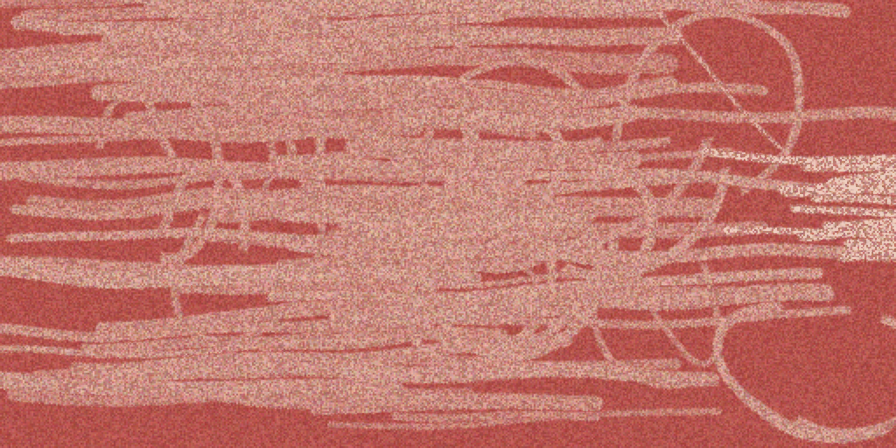
Give the GLSL for this pattern, as a Shadertoy shader.

```glsl
// Layered chalk scribble on a red ground: long, nearly level strokes and loose
// elliptical loops are merged by distance, then coloured through a fine speckle.
// Coordinates: y runs from 0 to 1, x from 0 to the aspect ratio.

#define STROKES 76
#define LOOPS 24
#define CHALK_STROKES 12
#define EDGE 0.004
#define GRAIN_SCALE 256.0
#define CHROMA 0.13
#define GROUND_GRAIN 0.13
#define GROUND vec3(0.705, 0.322, 0.300)
#define DARK_PINK vec3(0.700, 0.430, 0.390)
#define LIGHT_PINK vec3(0.905, 0.730, 0.670)
#define CHALK vec3(0.950, 0.840, 0.780)

vec4 hash4(vec2 p) {
    vec4 q = fract(p.xyxy * vec4(0.1031, 0.1030, 0.0973, 0.1099));
    q += dot(q, q.wzxy + 33.33);
    return fract((q.xxyz + q.yzzw) * q.zywx);
}

// Four independent channels of value noise
vec4 noise4(vec2 p) {
    vec2 cell = floor(p), f = fract(p);
    f = f * f * (3.0 - 2.0 * f);
    vec4 low = mix(hash4(cell), hash4(cell + vec2(1, 0)), f.x);
    vec4 high = mix(hash4(cell + vec2(0, 1)), hash4(cell + vec2(1, 1)), f.x);
    return mix(low, high, f.y);
}

float cover(float dist, float halfWidth) {
    return 1.0 - smoothstep(-EDGE, EDGE, dist - halfWidth);
}

// Distance to a level stroke with slight tilt, bend and waver
float strokeDistance(vec2 p, vec2 centre, float halfLength, vec4 shape) {
    vec2 q = p - centre;
    q.y -= (shape.x - 0.5) * 0.11 * q.x + (shape.y - 0.5) * 0.12 * q.x * q.x;
    q.y -= 0.007 * sin(q.x * mix(5.0, 13.0, shape.z) + 6.28 * shape.w);
    return length(vec2(max(abs(q.x) - halfLength, 0.0), q.y));
}

// Distance to part of a turned ellipse
float loopDistance(vec2 p, vec2 centre, vec2 radii, float turn, float facing, float cut) {
    float c = cos(turn), s = sin(turn);
    vec2 q = mat2(c, -s, s, c) * (p - centre);
    vec2 unit = q / radii;
    float k = length(unit) + 0.0001;
    float ring = abs(k * (k - 1.0) / (length(unit / radii) + 0.0001));
    float ahead = dot(unit / k, vec2(cos(facing), sin(facing)));
    return max(ring, (cut - ahead) * min(radii.x, radii.y));
}

// Body of the scribble: strokes gather toward the top and the middle
float scribble(vec2 p) {
    float paint = 0.0;
    for (int i = 0; i < STROKES; i++) {
        vec4 a = hash4(vec2(float(i), 7.0));
        vec4 b = hash4(vec2(float(i), 31.0));
        float t = (float(i) + a.x) / float(STROKES);
        float height = mix(0.055, 1.02, 1.0 - pow(1.0 - t, 1.35));
        vec2 centre = vec2(0.82 + (a.y - 0.5) * 1.15, height);
        float dist = strokeDistance(p, centre, mix(0.22, 0.72, a.z), b);
        float opacity = mix(0.6, 1.0, sqrt(b.w));
        paint = max(paint, opacity * cover(dist, mix(0.007, 0.021, a.w)));
    }
    for (int i = 0; i < LOOPS; i++) {
        vec4 a = hash4(vec2(float(i), 53.0));
        vec4 b = hash4(vec2(float(i), 89.0));
        vec2 centre = vec2(mix(0.35, 2.0, a.x), mix(0.13, 0.8, a.y));
        centre.y = mix(centre.y, 0.17, smoothstep(1.55, 1.8, centre.x));
        vec2 radii = mix(vec2(0.07, 0.09), vec2(0.25, 0.27), a.zw);
        radii.y *= mix(1.0, 0.5, smoothstep(1.5, 1.8, centre.x));
        float dist = loopDistance(p, centre, radii, (b.x - 0.5) * 1.2,
                                  6.28 * b.y, mix(-0.8, 0.4, b.z));
        paint = max(paint, mix(0.8, 1.0, b.w) * cover(dist, mix(0.007, 0.013, b.w)));
    }
    return paint;
}

// Paler passage at the right, with one slanting scratch
float chalkMarks(vec2 p) {
    float chalk = 0.0;
    for (int i = 0; i < CHALK_STROKES; i++) {
        vec4 a = hash4(vec2(float(i), 113.0));
        float t = (float(i) + a.x) / float(CHALK_STROKES);
        vec2 centre = vec2(mix(1.85, 2.05, a.y), mix(0.42, 0.65, t));
        float dist = strokeDistance(p, centre, mix(0.12, 0.28, a.z), a.wzyx);
        chalk = max(chalk, cover(dist, mix(0.008, 0.016, a.w)));
    }
    vec2 start = vec2(1.46, 0.96), span = vec2(0.28, -0.29);
    float along = clamp(dot(p - start, span) / dot(span, span), 0.0, 1.0);
    return max(chalk, 0.8 * cover(length(p - start - span * along), 0.005));
}

void mainImage(out vec4 fragColor, in vec2 fragCoord) {
    vec2 p = fragCoord / iResolution.y;

    // Fine speckle, and a slow warp with ragged edges
    vec4 grain = noise4(p * GRAIN_SCALE - 0.5 + 17.0);
    vec4 warp = noise4(p * vec2(4.0, 9.0) + 5.0);
    vec2 q = p + (warp.xy - 0.5) * vec2(0.03, 0.022) + (grain.xy - 0.5) * 0.004;

    float chalk = chalkMarks(q);
    float paint = max(scribble(q), chalk);

    // Ground and pigment each take their own share of the speckle
    vec3 tint = (grain.xyz - 0.5) * CHROMA;
    vec3 ground = GROUND + (grain.w - 0.5) * GROUND_GRAIN + tint * 0.6;
    vec3 pigment = mix(DARK_PINK, LIGHT_PINK, grain.w) + tint;
    pigment = mix(pigment, CHALK, 0.75 * chalk * smoothstep(0.3, 0.8, grain.w));

    fragColor = vec4(clamp(mix(ground, pigment, paint), 0.0, 1.0), 1.0);
}
```
